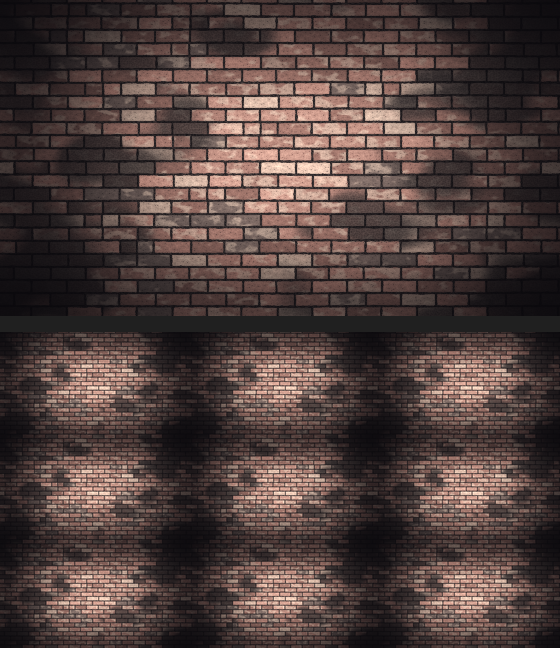
Top: one tile. Bottom: repeated 3 by 3.
Reproduce this texture procedurally as a WebGL 1 fragment shader.

```glsl
precision highp float;
uniform vec2 u_resolution;

const float TAU = 6.2831853;
const vec2 COUNT = vec2(16.0, 24.0);       // bricks across, courses down
const vec2 CELL = vec2(16.0, 9.0) / COUNT; // one brick with its mortar
const float MORTAR = 0.06;
const vec3 RED = vec3(0.635, 0.445, 0.385);
const vec3 CREAM = vec3(0.79, 0.69, 0.60);
const vec3 GREY = vec3(0.38, 0.34, 0.31);
const vec3 JOINT = vec3(0.16, 0.14, 0.13);
const vec3 SHADOW = vec3(0.035, 0.03, 0.045);

float hash(vec2 p) {
  return fract(sin(dot(p, vec2(127.1, 311.7))) * 43758.545);
}

// Distance to the nearest scattered point, wrapping at the canvas edge
float cellular(vec2 uv, vec2 period) {
  vec2 p = uv * period;
  vec2 base = floor(p);
  float nearest = 2.0;
  for (int y = -1; y <= 1; y++) {
    for (int x = -1; x <= 1; x++) {
      vec2 cell = base + vec2(float(x), float(y));
      vec2 id = mod(cell, period);
      vec2 point = cell + vec2(hash(id), hash(id + 41.3));
      nearest = min(nearest, distance(p, point));
    }
  }
  return nearest;
}

// Layered sines with whole-number frequencies, so they wrap
float waves(vec2 uv, float frequency, float seed) {
  float sum = 0.0;
  float amplitude = 0.5;
  for (int i = 0; i < 5; i++) {
    float n = float(i);
    float angle = n * 2.4 + seed;
    vec2 k = floor(vec2(cos(angle), sin(angle)) * frequency * (1.0 + 0.6 * n) + 0.5);
    sum += amplitude * sin(TAU * dot(k, uv) + seed * 3.0 + n * 1.7 + sum);
    amplitude *= 0.75;
  }
  return sum;
}

float jointX(vec2 id) {
  return id.x + 0.08 * (hash(mod(id, COUNT)) - 0.5);
}

float roundBox(vec2 p, vec2 halfSize, float radius) {
  vec2 q = abs(p) - halfSize + radius;
  return length(max(q, 0.0)) + min(max(q.x, q.y), 0.0) - radius;
}

// Running bond: xy = wrapped brick id, z = signed distance to its edge
vec3 brickAt(vec2 uv) {
  float y = uv.y * COUNT.y + 0.26 + 0.025 * waves(uv, 2.0, 1.3);
  float row = floor(y);
  float x = uv.x * COUNT.x - 0.93 + 0.5 * mod(row, 2.0);
  vec2 id = vec2(floor(x), row);
  vec2 next = vec2(1.0, 0.0);
  id.x += step(jointX(id + next), x) - step(x, jointX(id));
  float left = jointX(id);
  float right = jointX(id + next);

  // A few bricks toward the sides are laid as two short ones
  float side = 0.5 + 0.5 * cos(TAU * id.x / COUNT.x);
  if (hash(mod(id, COUNT) + 7.7) > 1.0 - 0.08 * side) {
    float middle = 0.5 * (left + right);
    if (x < middle) {
      right = middle;
    } else {
      left = middle;
      id.x += 0.5;
    }
  }
  vec2 offset = vec2(x - 0.5 * (left + right), y - row - 0.5) * CELL;
  vec2 halfSize = 0.5 * (vec2(right - left, 1.0) * CELL - MORTAR);
  return vec3(mod(id, COUNT), roundBox(offset, halfSize, 0.025));
}

vec3 brickColor(vec2 id, float blotch, float stain) {
  float kind = hash(id + 3.1);
  vec3 color = RED * mix(0.76, 1.2, hash(id + 19.4));
  color = mix(color, GREY, 0.85 * step(kind, 0.1));
  color = mix(color, CREAM, 0.75 * step(0.91, kind));
  float bloom = smoothstep(0.15, 0.9, stain + blotch * 0.6 + hash(id + 5.9) - 0.6);
  return mix(color, CREAM, 0.55 * bloom);
}

// Broad and bright in the middle, fading to the canvas edges
float lamp(vec2 uv) {
  vec2 c = 0.5 - 0.5 * cos(TAU * (uv - vec2(0.015, 0.0)));
  c = mix(c, c * (2.0 - c), 0.7);
  return 0.08 + 0.36 * c.x + 0.2 * c.y + 0.56 * c.x * c.y;
}

// Keeps shadows tinted and lets highlights pale to a warm white
vec3 tone(vec3 color) {
  float luma = dot(color, vec3(0.3, 0.59, 0.11));
  vec3 warm = luma * vec3(1.12, 0.97, 0.86);
  return mix(color, warm, mix(0.15, 0.5, smoothstep(0.4, 0.8, luma)));
}

void main() {
  vec2 uv = gl_FragCoord.xy / u_resolution;
  float pixel = CELL.y * COUNT.y / u_resolution.y;
  float grain = cellular(uv, vec2(288.0, 192.0));
  float blotch = cellular(uv, vec2(96.0, 72.0));
  vec3 brick = brickAt(uv);
  float edge = brick.z + 0.025 * (blotch - 0.45) + 0.018 * (grain - 0.45);

  // Brick face with stains, faint pits and a worn rim
  vec3 face = brickColor(brick.xy, blotch, waves(uv, 15.0, 4.2));
  face *= 0.86 + 0.18 * grain + 0.18 * blotch;
  face *= 1.0 - 0.12 * smoothstep(-0.04, 0.0, edge);
  face *= 1.0 - 0.2 * smoothstep(0.13, 0.04, blotch);

  // Soot gathers on groups of bricks away from the light
  float side = 0.5 + 0.5 * cos(TAU * uv.x);
  float soot = waves(uv, 2.0, 2.6) * 0.6 + side * 0.7 + hash(brick.xy + 11.2) * 0.7;
  soot = smoothstep(0.8, 1.2, soot);
  face = mix(face, GREY * 0.55 * (0.7 + 0.5 * grain), soot * 0.8);

  vec3 mortar = JOINT * (0.4 + 1.1 * grain) * (1.0 - 0.4 * soot);
  float cover = 1.0 - smoothstep(-0.5 * pixel, 0.5 * pixel, edge);
  vec3 color = mix(mortar, face, cover) * lamp(uv);
  gl_FragColor = vec4(tone(color) + SHADOW, 1.0);
}
```
